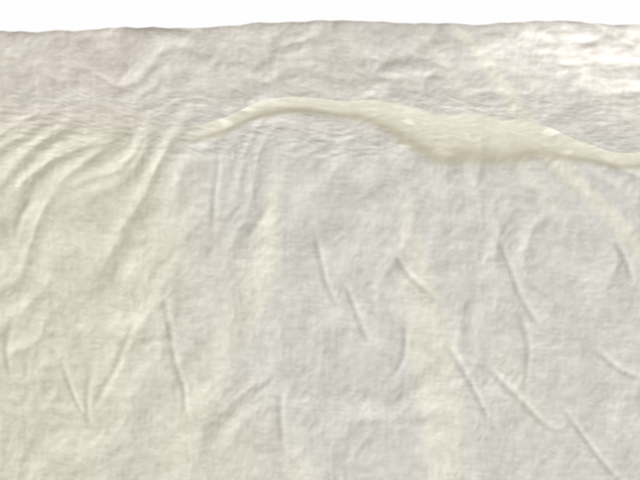
Reproduce this texture procedurally as a WebGL 1 fragment shader.

```glsl
precision highp float;
// A wet, translucent cloth sheet lying in wrinkles below a white strip.
// Ridged gradient noise in a fan-shaped space is embossed for the crumples;
// scattered rolled creases, one thick raised fold and a wet glare go on top.
uniform vec2 u_resolution;

#define FAN_APEX vec2(0.70, 1.25)
#define CREASES 22
#define CREASE_WIDTH 0.0065
#define CREASE_LIGHT 0.055
#define RELIEF 0.78
#define RELIEF_STEP 0.0035
#define BLOTCH 0.055
#define WEAVE 0.028
#define GLARE 0.22

const vec3 GREY = vec3(0.815, 0.805, 0.775);
const vec3 BEIGE = vec3(0.835, 0.813, 0.748);
const vec3 CREAM = vec3(0.890, 0.873, 0.800);
const vec3 ROSE = vec3(0.815, 0.785, 0.750);
const vec3 OLIVE = vec3(0.700, 0.670, 0.560);

vec2 hash2(vec2 p) {
  vec3 q = fract(p.xyx * vec3(0.1031, 0.1030, 0.0973));
  q += dot(q, q.yzx + 33.33);
  return fract((q.xx + q.yz) * q.zy);
}

float corner(vec2 cell, vec2 offset) {
  return dot(hash2(cell) * 2.0 - 1.0, offset);
}

// Gradient noise, roughly -0.7 to 0.7.
float noise(vec2 p) {
  vec2 i = floor(p), f = p - i;
  vec2 s = f * f * f * (f * (f * 6.0 - 15.0) + 10.0);
  vec2 r = vec2(1.0, 0.0);
  return mix(mix(corner(i, f), corner(i + r, f - r), s.x),
             mix(corner(i + r.yx, f - r.yx), corner(i + r.xx, f - r.xx), s.x), s.y);
}

float ridged(vec2 p) {
  float n = noise(p);
  return 1.0 - sqrt(n * n + 0.004);
}

// Height of the crumpled cloth: long fan folds, then ever finer crinkles.
float sheetHeight(vec2 p) {
  vec2 warp = vec2(noise(p * 6.0 + 40.0), noise(p * 6.0 + 70.0));
  float far = smoothstep(0.66, 0.82, p.y);
  float depth = FAN_APEX.y - p.y;
  vec2 fan = vec2((p.x - FAN_APEX.x) / depth, p.y);
  vec2 nearSpace = fan * vec2(8.0, 3.2);
  vec2 farSpace = vec2(p.x * 6.0 + p.y * 5.0, p.y * 17.0 - p.x * 2.0);
  float folds = mix(ridged(nearSpace + warp * 1.1 + 20.0),
                    ridged(farSpace + warp * 1.5 + 20.0), far);
  vec2 c = p + warp * 0.035;
  c.y *= 1.0 + 0.5 * far;
  float h = 0.55 * folds * folds;
  h += 0.20 * ridged(c * vec2(21.0, 15.0) + 11.0);
  h += 0.13 * ridged(c * vec2(40.0, 34.0) + 53.0);
  h += 0.065 * ridged(c * vec2(70.0, 82.0) + 87.0);
  return h;
}

// Light and shadow of scattered rolled creases that run away from the apex.
float creaseShade(vec2 p) {
  float shade = 0.0;
  p += 0.016 * vec2(noise(p * 9.0 + 5.0), noise(p * 9.0 + 25.0));
  for (int i = 0; i < CREASES; i++) {
    float id = float(i);
    vec2 a = hash2(vec2(id, 3.7)), b = hash2(vec2(id, 19.3));
    vec2 start = vec2((id + a.x) / float(CREASES) * 1.4, 0.15 + 0.55 * a.y);
    vec2 dir = normalize(start - FAN_APEX + vec2(0.9 * (b.x - 0.4), 0.0));
    vec2 d = p - start;
    float len = 0.09 + 0.17 * b.y;
    float along = dot(d, dir) / len;
    float bend = (b.x - 0.5) * 0.12 * along * along;
    float across = (dot(d, vec2(-dir.y, dir.x)) - bend) / CREASE_WIDTH;
    float fade = smoothstep(0.0, 0.25, along) * (1.0 - smoothstep(0.65, 1.0, along));
    float lower = across + 1.6;
    shade += fade * (exp(-across * across) - 1.3 * exp(-lower * lower));
  }
  return shade;
}

// The thick fold: x is position across it (-1 to 1 inside), y its presence.
vec2 raisedFold(vec2 p) {
  float x = p.x;
  float wobble = 0.018 * noise(vec2(x * 9.0, 4.5));
  float mid = 0.725 + 0.050 * smoothstep(0.37, 0.60, x)
            - 0.060 * smoothstep(0.74, 0.95, x) - 0.045 * smoothstep(1.08, 1.34, x);
  float halfWidth = 0.014 + 0.028 * smoothstep(0.70, 0.92, x) * (1.0 - smoothstep(1.0, 1.28, x));
  return vec2((p.y - mid - wobble) / halfWidth, smoothstep(0.34, 0.46, x));
}

void main() {
  vec2 p = gl_FragCoord.xy / u_resolution.y;
  float pixel = 1.0 / u_resolution.y;
  float far = smoothstep(0.68, 0.82, p.y);

  // Broad tints: beige left, grey centre, rosy far side, cream streaks.
  float drift = noise(p * 3.0 + 8.0);
  vec3 color = mix(BEIGE, GREY, smoothstep(0.15, 0.75, p.x + 0.5 * drift));
  color = mix(color, ROSE, far * 0.75);
  float fanX = (p.x - FAN_APEX.x) / (FAN_APEX.y - p.y);
  float streak = smoothstep(0.05, 0.40, noise(vec2(fanX * 8.0 + 0.5 * drift, p.y * 2.0 + 6.0)));
  color = mix(color, CREAM, 0.65 * streak);

  // Crumples, pale blotches and the fine weave.
  vec2 toLight = vec2(-0.55, 0.83) * RELIEF_STEP;
  float relief = sheetHeight(p - toLight) - sheetHeight(p + toLight);
  float blotch = noise(p * vec2(15.0, 19.0) + 3.0) + 0.8 * noise(p * vec2(48.0, 58.0) + 30.0);
  float weave = noise(p * vec2(34.0, 125.0)) + noise(p * vec2(95.0, 45.0) + 60.0);
  float tone = RELIEF * clamp(relief, -0.13, 0.17) + BLOTCH * blotch + WEAVE * weave;
  float crease = creaseShade(p) * (1.0 - far);
  color += tone + 0.012 + CREASE_LIGHT * crease;

  // Raised fold with a lit top and an olive shadow under its lower edge.
  vec2 fold = raisedFold(p);
  float body = fold.y * (1.0 - smoothstep(0.85, 1.1, abs(fold.x)));
  float under = fold.y * exp(-pow((fold.x + 1.1) / 0.45, 2.0));
  vec3 foldColor = CREAM + 0.045 * fold.x + 0.45 * tone;
  foldColor += 0.10 * smoothstep(0.22, 0.42, noise(p * vec2(18.0, 42.0) + 14.0));
  color = mix(color, foldColor, body * 0.9);
  color = mix(color, OLIVE, under * 0.55);

  // Wet glare at the far right, broken into flat streaks.
  vec2 g = (p - vec2(1.27, 0.885)) / vec2(0.23, 0.085);
  float sparkle = 0.75 + noise(p * vec2(14.0, 70.0)) + 0.6 * noise(p * vec2(40.0, 90.0));
  color += GLARE * exp(-dot(g, g)) * sparkle * (1.0 - body);

  // White strip beyond the uneven far edge.
  float edge = 0.937 + 0.016 * smoothstep(0.1, 0.75, p.x)
             + 0.012 * noise(vec2(p.x * 7.0, 2.5)) + 0.004 * noise(vec2(p.x * 30.0, 9.5));
  color -= 0.07 * smoothstep(edge - 0.012, edge, p.y);
  color = mix(color, vec3(1.0, 0.995, 0.995), smoothstep(edge - pixel, edge + 1.5 * pixel, p.y));
  gl_FragColor = vec4(clamp(color, 0.0, 1.0), 1.0);
}
```
